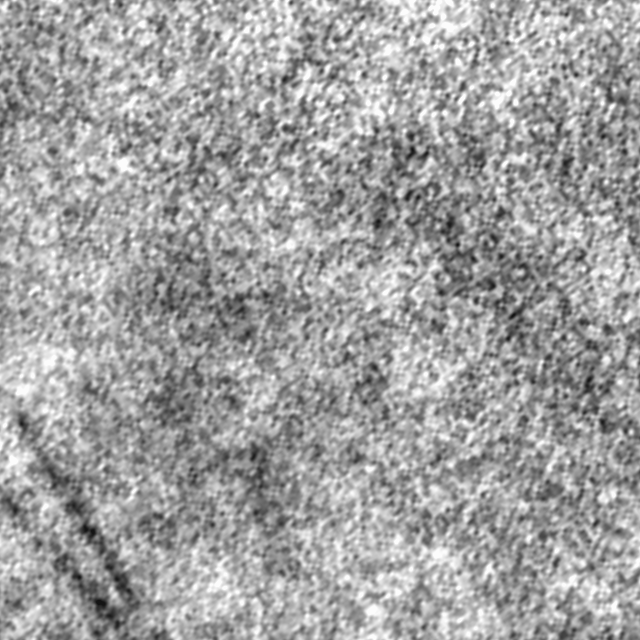
Write a WebGL 2 fragment shader that draws this texture.

```glsl
#version 300 es
precision highp float;
// Grey mottled surface: fine slanted grain over soft clouds, with two dark creases in a corner.

uniform vec2 u_resolution;
out vec4 fragColor;

// Integer hash of a lattice cell, in 0..1
float hash(ivec2 cell) {
    uvec2 v = uvec2(cell) * 1664525u + 1013904223u;
    v.x += v.y * 1664525u;
    v.y += v.x * 1664525u;
    v ^= v >> 16u;
    v.x += v.y * 1664525u;
    v.y += v.x * 1664525u;
    v ^= v >> 16u;
    return float((v.x ^ v.y) >> 8u) / 16777216.0;
}

// Smooth value noise centred on zero, in -0.5..0.5
float noise(vec2 p) {
    ivec2 cell = ivec2(floor(p));
    vec2 f = fract(p);
    vec2 w = f * f * (3.0 - 2.0 * f);
    float low = mix(hash(cell), hash(cell + ivec2(1, 0)), w.x);
    float high = mix(hash(cell + ivec2(0, 1)), hash(cell + ivec2(1, 1)), w.x);
    return mix(low, high, w.y) - 0.5;
}

vec2 rotate(vec2 p, float angle) {
    float c = cos(angle), s = sin(angle);
    return vec2(c * p.x - s * p.y, s * p.x + c * p.y);
}

// Soft mottling from four rotated octaves
float clouds(vec2 p) {
    float sum = 0.0;
    float amplitude = 0.24;
    float frequency = 5.0;
    for (int i = 0; i < 4; i++) {
        vec2 q = rotate(p, 0.5 + 0.9 * float(i));
        sum += amplitude * noise(q * frequency + 17.3 * float(i));
        amplitude *= 0.87;
        frequency *= 2.1;
    }
    return sum;
}

// Fine grain, stretched along a steep slant
float grain(vec2 p) {
    float coarse = noise(rotate(p, 0.42) * vec2(128.0, 88.0) + 31.7);
    float fine = noise(rotate(p, 0.95) * vec2(165.0, 138.0) + 83.1);
    return 0.46 * coarse + 0.38 * fine;
}

float segmentDistance(vec2 p, vec2 a, vec2 b) {
    vec2 ab = b - a;
    float t = clamp(dot(p - a, ab) / dot(ab, ab), 0.0, 1.0);
    return length(p - a - t * ab);
}

// Bell-shaped falloff around a segment
float softStroke(vec2 p, vec2 a, vec2 b, float width) {
    float d = segmentDistance(p, a, b) / width;
    return exp(-d * d);
}

void main() {
    vec2 p = gl_FragCoord.xy / u_resolution.y;

    // Broad light and dark areas
    float tone = 0.652 + clouds(p);
    tone -= 0.11 * softStroke(p, vec2(0.60, 0.74), vec2(0.88, 0.47), 0.07);
    tone += 0.07 * softStroke(p, vec2(0.52, 0.42), vec2(0.74, 0.36), 0.13);
    tone += 0.06 * softStroke(p, vec2(0.68, 0.92), vec2(1.0, 0.94), 0.10);
    tone -= 0.04 * softStroke(p, vec2(0.12, 0.27), vec2(0.46, 0.28), 0.10);

    // Two uneven creases with a lighter ridge between them
    vec2 wobble = 0.014 * vec2(noise(p * 14.0), noise(p * 14.0 + 41.0));
    vec2 q = p + wobble;
    float depth = 0.27 + 0.20 * noise(p * 22.0 + 9.0);
    tone -= depth * softStroke(q, vec2(-0.03, 0.437), vec2(0.28, -0.05), 0.013);
    tone -= depth * softStroke(q, vec2(-0.03, 0.25), vec2(0.25, -0.04), 0.014);
    tone += 0.09 * softStroke(q, vec2(-0.03, 0.34), vec2(0.26, -0.04), 0.018);

    // Grain is crisper toward the upper right
    float contrast = mix(0.85, 1.15, smoothstep(0.5, 1.6, p.x + p.y));
    tone += contrast * grain(p);

    fragColor = vec4(vec3(clamp(tone, 0.08, 0.99)), 1.0);
}
```
